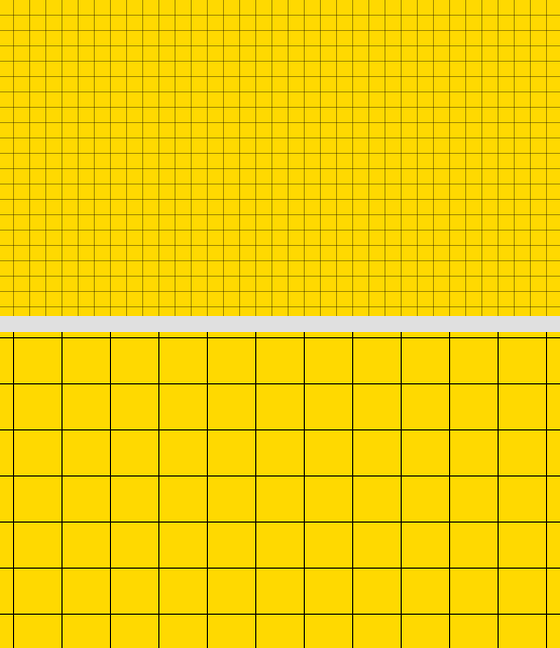
Top: the whole. Bottom: its middle third, enlarged.
Give the GLSL for this pattern, as a Shadertoy shader.

```glsl
// Yellow sheet ruled with a fine black grid of slightly wide cells.

const float PI = 3.14159;
const vec3 YELLOW = vec3(1.0, 0.85, 0.0);

// All lengths are fractions of the canvas height.
const vec2 PITCH = vec2(0.05111, 0.04858);
const vec2 FIRST_LINE = vec2(0.0428, 0.0480); // from the left and from the top
const vec2 LINE_COUNT = vec2(34.0, 20.0);
const float LINE_WIDTH = 0.00109;

// Distance to the nearest vertical line (x) and horizontal line (y).
vec2 gridDistance(vec2 p, vec2 first, vec2 pitch, vec2 count) {
    vec2 cell = (p - first) / pitch;
    vec2 nearest = clamp(round(cell), vec2(0.0), count - 1.0);
    return abs(cell - nearest) * pitch;
}

float sinc(float x) {
    float a = PI * max(abs(x), 0.001);
    return sin(a) / a;
}

// Windowed sinc: its weights add up evenly wherever a line falls between pixels.
float lanczos(float x, float radius) {
    return abs(x) < radius ? sinc(x) * sinc(x / radius) : 0.0;
}

// Filtered coverage of one line; a line thinner than a pixel fades evenly.
float lineCoverage(float d, float width, float pixel) {
    float core = 0.5 * max(width - pixel, 0.0);
    float strength = min(width / pixel, 1.0);
    return strength * lanczos(max(d - core, 0.0) / pixel, 3.0);
}

void mainImage(out vec4 fragColor, in vec2 fragCoord) {
    float pixel = 1.0 / iResolution.y;
    vec2 p = vec2(fragCoord.x, iResolution.y - fragCoord.y) * pixel;
    vec2 d = gridDistance(p, FIRST_LINE, PITCH, LINE_COUNT);

    // Black ink lets through whatever neither line direction covers.
    float bare = (1.0 - lineCoverage(d.x, LINE_WIDTH, pixel))
               * (1.0 - lineCoverage(d.y, LINE_WIDTH, pixel));

    fragColor = vec4(clamp(YELLOW * bare, 0.0, 1.0), 1.0);
}
```
